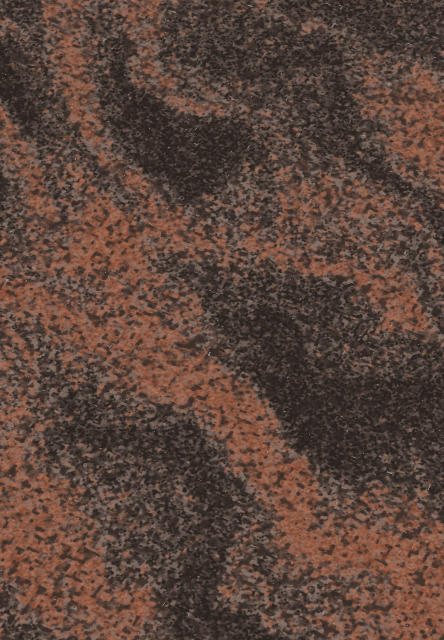
This texture is drawn by a Shadertoy shader. Its source:

```glsl
// Polished granite: folded veins of orange feldspar in dark, fine-grained rock.
// A twice-warped, stretched noise lays out the veins; finer noises set the
// share of orange, grey and black crystals inside each vein.

float hash(vec2 p) {
    vec3 q = fract(vec3(p.xyx) * vec3(0.1031, 0.1030, 0.0973));
    q += dot(q, q.yzx + 33.33);
    return fract((q.x + q.y) * q.z);
}

float noise(vec2 p) {
    vec2 cell = floor(p), f = fract(p);
    f = f * f * (3.0 - 2.0 * f);
    return mix(mix(hash(cell), hash(cell + vec2(1, 0)), f.x),
               mix(hash(cell + vec2(0, 1)), hash(cell + vec2(1, 1)), f.x), f.y);
}

mat2 rotation(float a) {
    float c = cos(a), s = sin(a);
    return mat2(c, s, -s, c);
}

float fbm(vec2 p) {
    float sum = 0.0, amp = 0.53;
    for (int i = 0; i < 4; i++) {
        sum += amp * noise(p);
        p = rotation(0.6) * p * 2.03 + 17.3;
        amp *= 0.5;
    }
    return sum;
}

// Positive inside orange veins, negative in the dark bands
float veinField(vec2 p) {
    vec2 fold = vec2(fbm(p * 3.0 + 3.1), fbm(p * 3.0 + 41.7)) - 0.5;
    vec2 q = p + 0.42 * fold;
    q += 0.05 * (vec2(noise(q * 9.0 + 8.0), noise(q * 9.0 + 60.0)) - 0.5);
    q = rotation(0.8) * q;
    float broad = fbm(vec2(q.x * 2.8, q.y * 10.0) + 12.0);
    float streaks = noise(vec2(q.x * 7.0, q.y * 42.0) + 90.0);
    return 2.7 * (broad - 0.5) + 0.42 * (streaks - 0.5);
}

// Crystal noise, slightly wider than tall and turned off the pixel grid
float grain(vec2 p, float scale, float seed) {
    return noise(rotation(0.5) * (p * vec2(0.9, 1.1)) * scale + seed);
}

void mainImage(out vec4 fragColor, in vec2 fragCoord) {
    vec2 p = fragCoord / iResolution.y;

    // The slab recedes: crystals shrink and soften towards the top
    vec2 g = vec2((p.x - 0.35) * (1.0 + 0.2 * p.y), p.y * (1.0 + 0.15 * p.y)) + 2.0;
    float soften = 0.04 + 0.08 * smoothstep(0.5, 1.0, p.y);

    float vein = veinField(p);
    float coarse = grain(g, 85.0, 5.0);
    float medium = grain(g, 170.0, 31.0);
    float fine = grain(g, 310.0, 77.0);
    float crystals = 0.45 * coarse + 0.55 * medium - 0.5;

    // Dark groundmass, lighter and greyer beside the veins
    float shade = 0.6 * fine + 0.4 * medium + 0.4 * clamp(vein, -0.6, 0.4);
    vec3 rock = mix(vec3(0.165, 0.137, 0.12), vec3(0.36, 0.30, 0.275),
                    smoothstep(0.08, 0.72, shade));

    // Brown stain that tints the rock along the vein edges
    float stain = smoothstep(-0.25, 0.45, vein) * (0.3 + 0.7 * fine);
    rock = mix(rock, vec3(0.41, 0.27, 0.22), 0.6 * stain);

    // Grey quartz, mostly in the transition zones
    float quartz = 0.7 * grain(g, 165.0, 143.0) + 0.3 * fine;
    float transition = exp(-5.0 * (vein - 0.1) * (vein - 0.1));
    float grey = smoothstep(0.60 - soften, 0.82 + soften, quartz + 0.13 * transition);
    vec3 color = mix(rock, vec3(0.53, 0.455, 0.42), grey * (0.2 + 0.7 * transition));

    // Orange feldspar with paler and redder crystals
    float orange = smoothstep(-0.16 - soften, 0.24 + soften, vein + 1.7 * crystals - 0.22);
    vec3 feldspar = mix(vec3(0.59, 0.32, 0.215), vec3(0.63, 0.43, 0.345), medium);
    feldspar *= 0.80 + 0.34 * fine;
    color = mix(color, feldspar, 0.92 * orange);

    // Pale quartz and black mica scattered through the orange
    color = mix(color, vec3(0.53, 0.43, 0.39), 0.6 * grey * orange);
    float mica = smoothstep(0.58 - soften, 0.78 + soften,
                            0.75 * grain(g, 135.0, 211.0) + 0.25 * fine);
    color = mix(color, vec3(0.19, 0.155, 0.14), 0.8 * mica);

    // Rare bright glints
    float glint = smoothstep(0.94, 0.99, grain(g, 150.0, 307.0));
    color = mix(color, vec3(0.70, 0.66, 0.64), 0.6 * glint);

    fragColor = vec4(color, 1.0);
}
```
